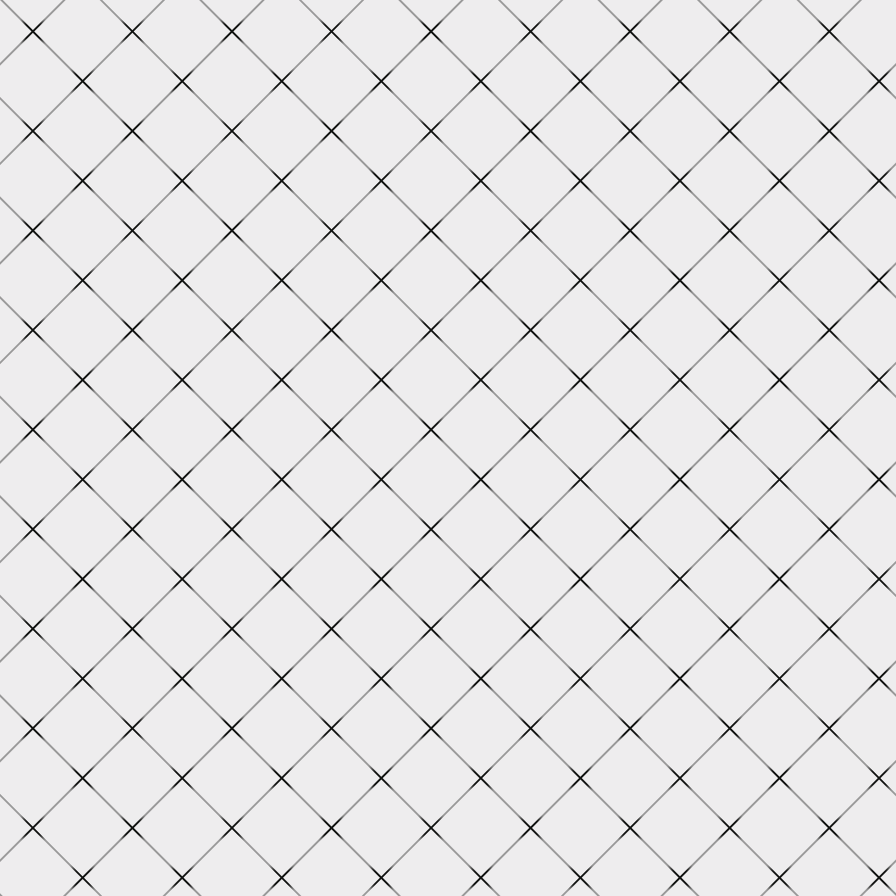
This pattern is drawn by a WebGL 1 fragment shader. Its source:

```glsl
precision highp float;

uniform vec2 u_resolution;

const float REPEATS = 9.0;                      // tiles across and down
const vec2 CROSSING = vec2(0.33, 0.684);        // crossing position in a tile
const float LINE_WIDTH = 0.019;                 // in tiles
const float DARK_START = 0.08;                  // fade of the dark arms, in tiles
const float DARK_END = 0.19;
const vec3 PAPER = vec3(0.935, 0.928, 0.932);
const vec3 GREY_LINE = vec3(0.60, 0.60, 0.60);
const vec3 DARK_ARM = vec3(0.06, 0.065, 0.06);
const float INV_SQRT2 = 0.70711;

// Share of a pixel-wide box that lies inside a line centred at zero
float lineCoverage(float dist, float pixel) {
  float halfWidth = 0.5 * LINE_WIDTH;
  float upper = min(dist + 0.5 * pixel, halfWidth);
  float lower = max(dist - 0.5 * pixel, -halfWidth);
  return clamp((upper - lower) / pixel, 0.0, 1.0);
}

// Grey line that darkens towards the crossings along its length
vec3 drawLine(vec3 base, float across, float along, float pixel) {
  float dark = 1.0 - smoothstep(DARK_START, DARK_END, along);
  vec3 ink = mix(GREY_LINE, DARK_ARM, dark);
  return mix(base, ink, lineCoverage(across, pixel));
}

void main() {
  vec2 tile = gl_FragCoord.xy / u_resolution * REPEATS - CROSSING;
  float pixel = REPEATS / min(u_resolution.x, u_resolution.y);

  // Distances to the nearest line of each diagonal family
  vec2 diagonal = vec2(tile.x + tile.y, tile.x - tile.y);
  vec2 dist = abs(fract(diagonal + 0.5) - 0.5) * INV_SQRT2;

  vec3 color = drawLine(PAPER, dist.x, dist.y, pixel);
  color = drawLine(color, dist.y, dist.x, pixel);
  gl_FragColor = vec4(color, 1.0);
}
```
